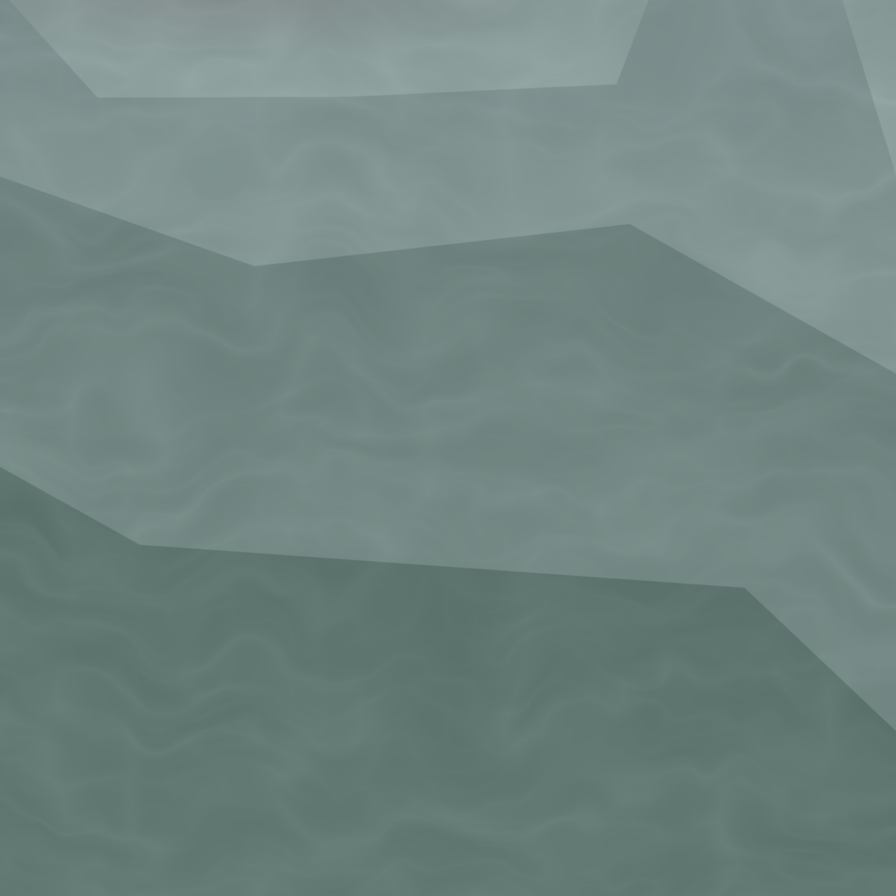
This background is drawn by a WebGL 1 fragment shader. Its source:

```glsl
precision highp float;
// Misty angular ridges in grey-green, stacked from pale to dark.
// Each ridge is a set of half-planes; stretched ridged noise adds
// faint wavy streaks over every layer.
uniform vec2 u_resolution;

float hash(vec2 p) {
  return fract(sin(dot(p, vec2(127.1, 311.7))) * 43758.545);
}

float noise(vec2 p) {
  vec2 i = floor(p), f = fract(p);
  f = f * f * (3.0 - 2.0 * f);
  return mix(mix(hash(i), hash(i + vec2(1.0, 0.0)), f.x),
             mix(hash(i + vec2(0.0, 1.0)), hash(i + 1.0), f.x), f.y);
}

// Signed distance to the line a-b, positive on its left
float side(vec2 p, vec2 a, vec2 b) {
  vec2 d = normalize(b - a), q = p - a;
  return d.x * q.y - d.y * q.x;
}

// Positive below a skyline with a valley at b and a shoulder at c
float ridge(vec2 p, vec2 a, vec2 b, vec2 c, vec2 d) {
  return min(max(-side(p, a, b), -side(p, b, c)), -side(p, c, d));
}

float cover(float dist) {
  float soft = 1.0 / min(u_resolution.x, u_resolution.y);
  return smoothstep(-soft, soft, dist);
}

// Wavy light streaks, wider than tall
float ripples(vec2 p) {
  vec2 q = p * vec2(8.0, 19.0);
  q.y += 1.6 * noise(p * vec2(11.0, 8.0)) + 0.5 * noise(p * 29.0);
  float sum = 0.0, weight = 0.55;
  for (int i = 0; i < 3; i++) {
    float crest = 1.0 - abs(2.0 * noise(q) - 1.0);
    sum += weight * crest * crest;
    q = q * vec2(1.9, 1.8) + vec2(7.3, 3.1);
    weight *= 0.5;
  }
  return sum - 0.45;
}

void main() {
  vec2 p = gl_FragCoord.xy / u_resolution;

  // Far slope
  vec3 color = mix(vec3(0.515, 0.59, 0.58), vec3(0.485, 0.56, 0.555),
                   smoothstep(0.65, 1.0, p.y));

  // Pale gap between the peaks, with a dim mauve smudge at the top
  vec3 pale = mix(vec3(0.56, 0.63, 0.62), vec3(0.53, 0.60, 0.59),
                  smoothstep(0.89, 1.0, p.y));
  vec2 smudge = (p - vec2(0.27, 1.01)) / vec2(0.18, 0.035);
  pale = mix(pale, vec3(0.51, 0.535, 0.54), 0.75 * exp(-dot(smudge, smudge)));
  vec2 left = vec2(0.109, 0.891), middle = vec2(0.39, 0.892);
  vec2 right = vec2(0.688, 0.906);
  float gap = min(min(side(p, vec2(0.010, 1.0), left), side(p, left, middle)),
                  min(side(p, middle, right), side(p, right, vec2(0.724, 1.0))));
  gap = max(gap, side(p, vec2(0.940, 1.0), vec2(1.0, 0.805)));
  color = mix(color, pale, cover(gap));

  // Middle ridge, lightening downwards
  float middleRidge = ridge(p, vec2(0.0, 0.803), vec2(0.284, 0.703),
                            vec2(0.703, 0.750), vec2(1.0, 0.583));
  vec3 sage = mix(vec3(0.43, 0.512, 0.495), vec3(0.46, 0.54, 0.525),
                  smoothstep(0.0, 0.36, middleRidge));
  color = mix(color, sage, cover(middleRidge));

  // Front ridge
  float frontRidge = ridge(p, vec2(0.0, 0.479), vec2(0.156, 0.392),
                           vec2(0.831, 0.344), vec2(1.0, 0.184));
  vec3 deep = mix(vec3(0.365, 0.455, 0.435), vec3(0.385, 0.475, 0.455),
                  smoothstep(0.0, 0.3, frontRidge));
  color = mix(color, deep, cover(frontRidge));

  color += 0.045 * ripples(p);
  gl_FragColor = vec4(color, 1.0);
}
```
